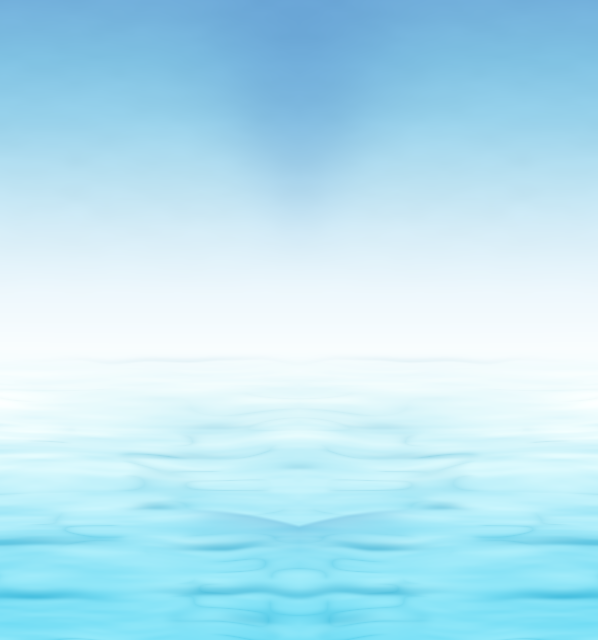
Give the GLSL for this background, as a Shadertoy shader.

```glsl
// Hazy blue sky melting into a pale horizon above calm turquoise water.
// A vertical colour ramp is tinted by a central shaft, then mirrored noise
// ripples, thin broken ridges and lens-shaped streaks are laid over the water.

#define HORIZON 0.466
#define SHAFT_COLOR vec3(0.40, 0.63, 0.83)
#define SHAFT_STRENGTH 0.72
#define STREAK_SHADE vec3(0.21, 0.13, 0.09)
#define RIPPLE_TINT vec3(0.25, 0.09, 0.04)
#define RIPPLE_ROWS 26.0
#define RIDGE_SHADE vec3(0.085, 0.045, 0.03)
#define CREST_SHADE vec3(0.14, 0.11, 0.06)
#define SKY_MOTTLE 0.022

const int STOPS = 12;
const int STREAKS = 11;

// Evenly spaced colours from the bottom edge to the top edge
const vec3 ramp[STOPS] = vec3[STOPS](
    vec3(.51, .89, .97), vec3(.56, .90, .97), vec3(.66, .92, .975),
    vec3(.78, .95, .98), vec3(.89, .975, .985), vec3(.975, .992, .997),
    vec3(.93, .97, .99), vec3(.84, .93, .97), vec3(.72, .88, .945),
    vec3(.59, .82, .92), vec3(.50, .76, .89), vec3(.45, .69, .86));

// Distance from the axis, height, half length, strength
const vec4 streaks[STREAKS] = vec4[STREAKS](
    vec4(.20, .436, .16, .22), vec4(.14, .331, .05, .35),
    vec4(.19, .283, .09, .45), vec4(.00, .270, .03, .40),
    vec4(.24, .204, .035, .75), vec4(.13, .147, .07, 1.0),
    vec4(.47, .152, .12, .85), vec4(.12, .074, .10, .90),
    vec4(.45, .066, .10, .85), vec4(.00, .070, .06, .50),
    vec4(.08, .029, .05, .50));

float hash(vec2 p) {
    vec3 q = fract(vec3(p.xyx) * 0.1031);
    q += dot(q, q.yzx + 33.33);
    return fract((q.x + q.y) * q.z);
}

float noise(vec2 p) {
    vec2 cell = floor(p), f = fract(p);
    f = f * f * (3.0 - 2.0 * f);
    return mix(mix(hash(cell), hash(cell + vec2(1, 0)), f.x),
               mix(hash(cell + vec2(0, 1)), hash(cell + vec2(1, 1)), f.x), f.y);
}

float fbm(vec2 p) {
    float sum = 0.0, gain = 0.5;
    for (int i = 0; i < 3; i++) {
        sum += gain * noise(p);
        p = p * vec2(1.8, 2.0) + 17.3;
        gain *= 0.55;
    }
    return sum / 0.926;
}

vec3 rampColor(float y) {
    float t = clamp(y, 0.0, 1.0) * float(STOPS - 1);
    int i = min(int(t), STOPS - 2);
    return mix(ramp[i], ramp[i + 1], t - float(i));
}

float streakShade(float x, float y, float depth) {
    float shade = 0.0;
    float thickness = 0.003 + 0.004 * depth;
    for (int i = 0; i < STREAKS; i++) {
        vec4 s = streaks[i];
        float along = (x - s.x) / s.z;
        float bend = 0.009 * (noise(vec2(x * 16.0, float(i) * 7.0)) - 0.5);
        float across = (y - s.y - bend) / thickness;
        across *= across > 0.0 ? 0.6 : 1.4;
        shade += s.w * exp(-along * along - across * across);
    }
    return shade;
}

// A long swell dipping towards the axis, shaded on its lower side
float crestShade(float x, float y) {
    float dip = 1.0 - min(x / 0.2, 1.0);
    float below = 0.203 - 0.026 * dip * dip - y;
    return smoothstep(-0.004, 0.003, below) * exp(-max(below, 0.0) / 0.022)
         * (1.0 - smoothstep(0.06, 0.24, x));
}

void mainImage(out vec4 fragColor, in vec2 fragCoord) {
    vec2 uv = fragCoord / iResolution.xy;
    float x = abs(uv.x - 0.5), y = uv.y;
    vec3 color = rampColor(y);

    // Blue shaft narrowing down the middle of the sky, with faint mottling
    float width = mix(0.07, 0.17, smoothstep(0.6, 1.0, y));
    float shaft = exp(-x * x / (width * width)) * smoothstep(0.56, 1.0, y);
    color = mix(color, SHAFT_COLOR, SHAFT_STRENGTH * shaft);
    color += SKY_MOTTLE * (fbm(vec2(x * 16.0, y * 36.0)) - 0.5) * smoothstep(0.5, 0.7, y);

    // Haze brightens both sides just below the horizon
    float band = (y - 0.37) / 0.07;
    color = mix(color, vec3(0.98, 1.0, 1.0), 0.5 * smoothstep(0.2, 0.5, x) * exp(-band * band));

    // Ripples spread out towards the viewer, with thin broken ridges
    float depth = clamp((HORIZON - y) / HORIZON, 0.0, 1.0);
    float rows = RIPPLE_ROWS * pow(depth, 0.75);
    float warp = 1.5 * noise(vec2(x * 7.0, rows * 0.3));
    float ripple = fbm(vec2(x * 6.0, rows + warp));
    color += RIPPLE_TINT * (ripple - 0.5) * smoothstep(0.0, 0.35, depth);
    float line = 1.0 - abs(2.0 * noise(vec2(x * 9.0 + 5.0, rows * 1.1 + warp)) - 1.0);
    float gaps = smoothstep(0.4, 0.75, noise(vec2(x * 12.0 + 9.0, rows * 0.8)));
    color -= RIDGE_SHADE * pow(line, 6.0) * gaps * smoothstep(0.04, 0.4, depth);

    // Streaks and the main swell
    color -= STREAK_SHADE * streakShade(x, y, depth) * smoothstep(0.0, 0.06, depth);
    color -= CREST_SHADE * crestShade(x, y);
    fragColor = vec4(clamp(color, 0.0, 1.0), 1.0);
}
```
